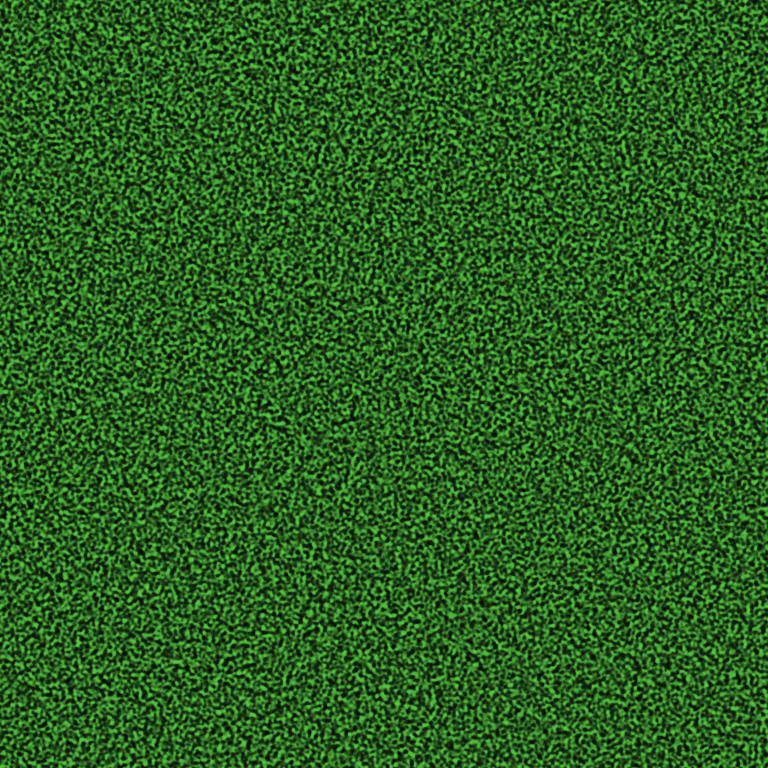
Give the GLSL for this texture, as a WebGL 1 fragment shader.

```glsl
precision highp float;

uniform vec2 u_resolution;

#define GRAIN_FREQ 165.0
#define CLUMP_FREQ 78.0
#define CLUMP_WEIGHT 0.4
#define CONTRAST 1.26
#define MIDPOINT 0.27
#define TINT_FREQ 130.0
#define TINT_AMOUNT 0.09
#define DARK_GREEN vec3(0.025, 0.05, 0.025)
#define BRIGHT_GREEN vec3(0.345, 0.80, 0.257)

const float TAU = 6.2831853;
const float NOISE_DEVIATION = 0.216;
const int GRAIN_LAYERS = 3;

float hash(vec2 p) {
    vec3 q = fract(p.xyx * vec3(0.1031, 0.1030, 0.0973));
    q += dot(q, q.yzx + 33.33);
    return fract((q.x + q.y) * q.z);
}

vec2 gradientAt(vec2 cell) {
    float angle = TAU * hash(cell);
    return vec2(cos(angle), sin(angle));
}

float gradientNoise(vec2 p) {
    vec2 cell = floor(p);
    vec2 f = p - cell;
    vec2 fade = f * f * f * (f * (f * 6.0 - 15.0) + 10.0);
    vec2 e = vec2(1.0, 0.0);
    float a = dot(gradientAt(cell), f);
    float b = dot(gradientAt(cell + e.xy), f - e.xy);
    float c = dot(gradientAt(cell + e.yx), f - e.yx);
    float d = dot(gradientAt(cell + e.xx), f - e.xx);
    return mix(mix(a, b, fade.x), mix(c, d, fade.x), fade.y);
}

vec2 rotate(vec2 p, float angle) {
    float c = cos(angle);
    float s = sin(angle);
    return vec2(c * p.x - s * p.y, s * p.x + c * p.y);
}

// Turned layers hide the lattice; the sum is scaled to unit deviation.
float grain(vec2 uv) {
    float sum = CLUMP_WEIGHT * gradientNoise(rotate(uv, 0.9) * CLUMP_FREQ + 311.7);
    for (int i = 0; i < GRAIN_LAYERS; i++) {
        float layer = float(i);
        float freq = GRAIN_FREQ * (1.0 + 0.07 * layer);
        sum += gradientNoise(rotate(uv, 0.25 + 0.52 * layer) * freq + 57.3 * layer);
    }
    float weight = sqrt(float(GRAIN_LAYERS) + CLUMP_WEIGHT * CLUMP_WEIGHT);
    return sum / (NOISE_DEVIATION * weight);
}

void main() {
    vec2 uv = gl_FragCoord.xy / min(u_resolution.x, u_resolution.y);

    // A soft S-curve spreads the grain evenly from shadow to light.
    float light = 1.0 / (1.0 + exp(-CONTRAST * (grain(uv) - MIDPOINT)));
    vec3 color = mix(DARK_GREEN, BRIGHT_GREEN, light);

    // Faint red and blue casts, strongest in the shadows.
    float redCast = gradientNoise(rotate(uv, 0.6) * TINT_FREQ + 171.3);
    float blueCast = gradientNoise(rotate(uv, 1.1) * TINT_FREQ + 423.9);
    color += TINT_AMOUNT * (1.0 - 0.6 * light) * vec3(redCast, 0.0, blueCast);

    gl_FragColor = vec4(clamp(color, 0.0, 1.0), 1.0);
}
```
